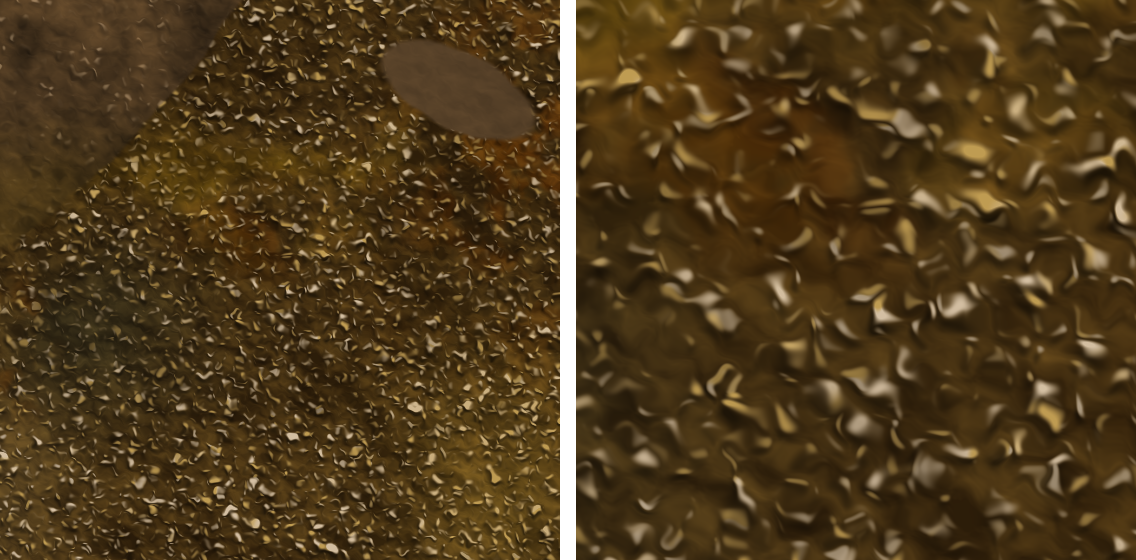
Left: the whole. Right: its middle third, enlarged.
This texture is drawn by a WebGL 2 fragment shader. Its source:

```glsl
#version 300 es
precision highp float;
uniform vec2 u_resolution;
out vec4 fragColor;

vec3 hash3(vec2 cell, int seed) {
    uvec3 v = uvec3(ivec3(ivec2(cell), seed)) * 1664525u + 1013904223u;
    v.x += v.y * v.z; v.y += v.z * v.x; v.z += v.x * v.y;
    v ^= v >> 16u;
    v.x += v.y * v.z; v.y += v.z * v.x; v.z += v.x * v.y;
    return vec3(v >> 8u) / 16777216.0;
}

float noise(vec2 p, int seed) {
    vec2 i = floor(p), f = fract(p);
    f = f * f * (3.0 - 2.0 * f);
    float low = mix(hash3(i, seed).x, hash3(i + vec2(1, 0), seed).x, f.x);
    float high = mix(hash3(i + vec2(0, 1), seed).x, hash3(i + vec2(1, 1), seed).x, f.x);
    return mix(low, high, f.y);
}

float fbm(vec2 p, int seed) {
    float sum = 0.0, gain = 0.53;
    for (int i = 0; i < 4; i++) {
        sum += gain * noise(p, seed + i);
        p = mat2(1.6, 1.2, -1.2, 1.6) * p;
        gain *= 0.5;
    }
    return sum;
}

vec2 rotate(vec2 p, float angle) {
    float c = cos(angle), s = sin(angle);
    return vec2(c * p.x + s * p.y, c * p.y - s * p.x);
}

float blob(vec2 p, vec2 centre, vec2 radius) {
    vec2 d = (p - centre) / radius;
    return exp(-dot(d, d));
}

// Merging slanted grains: x = light, y = shadow, z = tint
vec3 glints(vec2 p, float scale, int seed) {
    vec2 q = p * scale, cell = floor(q);
    vec3 sum = vec3(0.0);
    for (int y = -1; y <= 1; y++) {
        for (int x = -1; x <= 1; x++) {
            vec2 id = cell + vec2(x, y);
            vec3 place = hash3(id, seed), shape = hash3(id, seed + 1);
            vec2 d = q - id - place.xy;
            float angle = -0.45 + (place.z - 0.5) * 1.7;
            vec2 size = vec2(mix(0.24, 0.48, shape.x), mix(0.16, 0.26, shape.y));
            vec2 lit = rotate(d, angle) / size;
            vec2 dim = rotate(d + vec2(0.1, 0.32), angle) / (size * 1.15);
            float power = mix(0.1, 1.0, shape.z);
            float light = power * exp(-dot(lit, lit));
            sum += vec3(light, power * exp(-dot(dim, dim)), light * fract(place.x * 7.0 + shape.z * 5.0));
        }
    }
    return vec3(min(sum.xy, 1.1), sum.z / (sum.x + 0.001));
}

void main() {
    vec2 p = gl_FragCoord.xy / u_resolution;
    vec2 warp = vec2(fbm(p * 9.0, 10), fbm(p * 9.0, 20)) - 0.5;
    vec2 w = p + 0.09 * warp;
    vec2 grain = p + 0.011 * (vec2(noise(p * 85.0, 30), noise(p * 85.0, 31)) - 0.5);

    // Smooth slab at the upper left and a smooth oval at the right
    vec2 e = p + 0.025 * warp;
    float slab = smoothstep(-0.006, 0.008, e.y - 0.56 - 0.55 * e.x - 1.15 * e.x * e.x);
    vec2 ovalPos = rotate(e - vec2(0.818, 0.838), -0.48);
    float oval = 1.0 - smoothstep(0.92, 1.05, length(ovalPos / vec2(0.158, 0.07)));

    // Broad stains
    float olive = blob(w, vec2(0.43, 0.7), vec2(0.24, 0.055));
    float rust = blob(w, vec2(0.95, 0.72), vec2(0.22, 0.32)) * 0.75
               + blob(w, vec2(0.03, 0.39), vec2(0.09, 0.1))
               + blob(w, vec2(0.43, 0.59), vec2(0.14, 0.07)) * 0.5;
    float slate = blob(w, vec2(0.17, 0.4), vec2(0.17, 0.16));
    float straw = blob(w, vec2(0.9, 0.13), vec2(0.19, 0.24));
    float ash = blob(w, vec2(0.0, 0.13), vec2(0.13, 0.19));
    float clumps = blob(w, vec2(0.52, 0.68), vec2(0.3, 0.12))
                 * smoothstep(0.5, 0.75, noise(w * 14.0, 40));

    // Dark, streaky ground
    vec2 slant = rotate(grain, -0.45);
    float streak = fbm(slant * vec2(34.0, 68.0), 50);
    float mottle = fbm(p * 7.0, 60), patches = fbm(p * 19.0, 65);
    float tone = 0.46 + 1.5 * (streak - 0.5) + 0.8 * (mottle - 0.5) + 0.5 * (patches - 0.5);
    vec3 color = mix(vec3(0.17, 0.11, 0.035), vec3(0.37, 0.265, 0.1), clamp(tone, 0.0, 1.2));
    color += rust * smoothstep(0.35, 0.65, patches) * vec3(0.15, 0.04, -0.03);
    color = mix(color, vec3(0.35, 0.25, 0.04) * (0.6 + 0.8 * streak), 0.75 * olive);
    color = mix(color, vec3(0.19, 0.18, 0.11) * (0.5 + streak), 0.6 * slate);
    color += straw * vec3(0.13, 0.11, 0.03) + ash * vec3(0.1, 0.09, 0.06);
    color += clumps * vec3(0.15, 0.12, 0.02);

    // Grains, coarse and fine, over a soft halo of mid tone
    vec3 coarse = glints(grain, 44.0, 100), fine = glints(grain + 0.37, 64.0, 110);
    float cover = 0.55 + 0.8 * mottle + 0.8 * (patches - 0.5) + 0.35 * straw + 0.3 * ash + 0.5 * clumps;
    cover *= (1.0 - 0.6 * olive * (1.0 - clumps)) * (1.0 - 0.35 * slate);
    cover = clamp(cover, 0.0, 1.25);
    color *= 1.0 - 0.55 * min(cover, 1.0) * min(max(coarse.y, 0.8 * fine.y), 1.0);
    float halo = smoothstep(0.1, 0.6, max(coarse.x, 0.85 * fine.x));
    color = mix(color, vec3(0.42, 0.325, 0.18), 0.5 * halo * min(cover, 1.0));
    float yellow = clamp(0.7 * straw + 0.6 * clumps + 0.4 * olive, 0.0, 0.75);
    vec3 pale = vec3(0.83, 0.75, 0.64), gold = vec3(0.75, 0.61, 0.32);
    vec3 fineColor = 0.87 * mix(pale, gold, max(smoothstep(0.35, 0.7, fine.z), yellow));
    vec3 coarseColor = mix(pale, gold, max(smoothstep(0.35, 0.7, coarse.z), yellow));
    color = mix(color, fineColor, min(smoothstep(0.25, 1.0, fine.x) * cover * 0.8, 1.0));
    color = mix(color, coarseColor, min(smoothstep(0.2, 0.95, coarse.x) * cover, 1.0));

    // Smooth areas carry only faint specks
    vec3 skin = mix(vec3(0.29, 0.215, 0.085), vec3(0.3, 0.22, 0.13), smoothstep(0.6, 0.85, w.y));
    skin *= 0.96 + 0.5 * (streak - 0.5) + 0.9 * (mottle - 0.5) + 0.6 * (patches - 0.5);
    skin *= 1.0 - 0.2 * coarse.y;
    float specks = smoothstep(0.3, 1.0, coarse.x) * smoothstep(0.4, 0.65, patches);
    color = mix(color, skin + 0.3 * specks * pale, 0.95 * slab);
    color = mix(color, vec3(0.335, 0.25, 0.155) * (0.86 + 0.28 * streak), oval);

    fragColor = vec4(clamp(color, 0.0, 1.0), 1.0);
}
```
